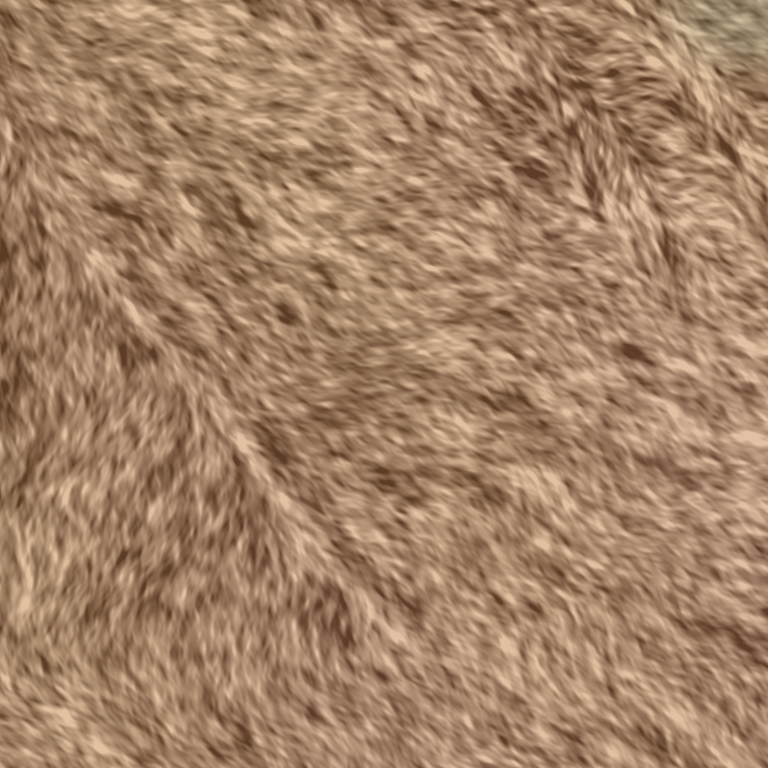
Write a Shadertoy shader that draws this texture.

```glsl
#define STROKE_SIZE 0.0145
#define STROKE_LENGTH 0.66
#define STROKE_WIDTH 0.20
#define ANGLE_JITTER 0.8
#define CONTRAST 0.265
#define MID_TONE 0.55
#define DARK_BROWN vec3(0.44, 0.31, 0.218)
#define PALE_TAN vec3(0.81, 0.68, 0.563)
#define MOSS_TINT vec3(-0.06, 0.0, 0.005)

vec3 hash3(vec3 p) {
    p = fract(p * vec3(0.1031, 0.1030, 0.0973));
    p += dot(p, p.yxz + 33.33);
    return fract((p.xxy + p.yxx) * p.zyx);
}

// Signed distance to the bent parting line, positive on its right
float parting(vec2 p) {
    float t = 0.8 - p.y;
    float wobble = 0.005 * sin(19.0 * p.y) + 0.003 * sin(47.0 * p.y);
    return 0.78 * (p.x - 0.05 - 0.58 * t - 0.28 * t * t - wobble);
}

// Soft round spot, one at its centre
float spot(vec2 p, vec2 centre, vec2 radius) {
    vec2 d = (p - centre) / radius;
    return exp(-dot(d, d));
}

// Angle in which the hair lies
float hairAngle(vec2 p) {
    float side = parting(p);
    float right = -0.45 - 0.25 * smoothstep(0.6, 0.1, p.y)
                - 0.3 * exp(-abs(side) * 18.0);
    float left = mix(-0.75, -1.65, smoothstep(0.03, 0.22, p.y));
    float tangle = spot(p, vec2(0.85, 0.82), vec2(0.20, 0.19));
    float sway = 0.16 * sin(11.0 * p.x + 5.0 * p.y + 2.0 * sin(7.0 * p.y))
               + 0.15 * sin(31.0 * p.y - 17.0 * p.x);
    float swirl = 0.65 * sin(33.0 * p.x + 21.0 * p.y) - 0.3;
    return mix(left, right, smoothstep(-0.06, 0.02, side)) + sway + tangle * swirl;
}

// Cellular noise of soft strokes laid along the hair, about unit variance
float strokes(vec2 p, float size, float seed) {
    vec2 q = p / size;
    vec2 base = floor(q);
    float sum = 0.0;
    for (int y = -2; y <= 2; y++)
    for (int x = -2; x <= 2; x++) {
        vec2 cell = base + vec2(x, y);
        float cellAngle = hairAngle((cell + 0.5) * size);
        for (int i = 0; i < 2; i++) {
            vec3 rnd = hash3(vec3(cell + 71.0, seed + 17.0 * float(i)));
            vec2 d = q - cell - rnd.xy;
            float angle = cellAngle + ANGLE_JITTER * (fract(rnd.z * 37.0) - 0.5);
            vec2 dir = vec2(cos(angle), sin(angle));
            vec2 k = vec2(dot(d, dir), dir.x * d.y - dir.y * d.x);
            k /= vec2(STROKE_LENGTH, STROKE_WIDTH);
            sum += (2.0 * rnd.z - 1.0) * exp(-0.5 * dot(k, k));
        }
    }
    return sum / 0.53;
}

// Broad light and shade: ridge, groove beside it, hollows and pale tufts
float shading(vec2 p) {
    float side = parting(p);
    float ridge = exp(-pow((side + 0.002) / 0.012, 2.0));
    float groove = exp(-pow((side - 0.032) / 0.016, 2.0));
    float along = smoothstep(0.85, 0.65, p.y) * smoothstep(0.08, 0.2, p.y);
    float shade = along * (0.7 * ridge - 0.7 * groove);
    shade -= 0.5 * smoothstep(-0.01, -0.06, side) * smoothstep(0.08, 0.2, p.y);
    shade += 0.5 * spot(p, vec2(0.04, 0.28), vec2(0.12, 0.16));
    shade -= 0.8 * spot(p, vec2(0.75, 0.88), vec2(0.08, 0.07));
    shade += 0.6 * spot(p, vec2(0.93, 0.58), vec2(0.14, 0.22));
    shade += 0.45 * spot(p, vec2(0.32, 0.90), vec2(0.14, 0.07));
    return shade;
}

void mainImage(out vec4 fragColor, in vec2 fragCoord) {
    vec2 p = fragCoord / iResolution.y;
    float corner = smoothstep(0.17, 0.06, length((p - vec2(1.0, 1.0)) * vec2(0.9, 1.3)));

    // Fur from fine hairs up to broad matted patches
    float fur = 0.54 * strokes(p, STROKE_SIZE * 0.6, 3.0)
              + 0.70 * strokes(p, STROKE_SIZE, 11.0)
              + 0.36 * strokes(p, STROKE_SIZE * 2.2, 23.0);
    float patches = strokes(p, STROKE_SIZE * 6.0, 41.0);
    fur *= 1.0 + 0.35 * spot(p, vec2(0.82, 0.84), vec2(0.25, 0.18)) - 0.4 * corner;

    float tone = MID_TONE + CONTRAST * (fur + 0.30 * patches + shading(p));
    vec3 colour = mix(DARK_BROWN, PALE_TAN, clamp(tone, -0.2, 1.2));

    // Slow drift between yellowish and pinkish hair, greyer in the corner
    float warmth = 0.6 * (p.y - p.x) + 0.4 * sin(9.0 * p.x + 6.0 * p.y);
    colour += warmth * vec3(-0.003, 0.003, -0.012) + corner * MOSS_TINT;
    fragColor = vec4(colour, 1.0);
}
```
